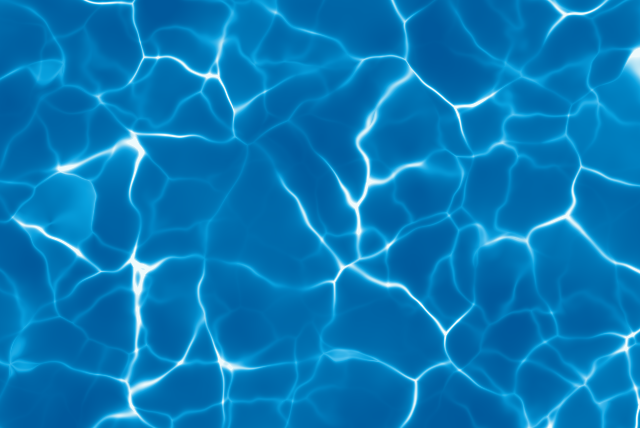
A Shadertoy shader for this texture:

```glsl
// Sunlit pool water: a curved net of bright caustic lines over deep blue.
#define CELLS 4.7        // main net cells per canvas height
#define FINE_SCALE 1.5   // fine net relative to main net
#define WARP 0.27        // bending of the lines, in cells
#define LINE_WIDTH 0.043 // main line width, in cells
#define FINE_WIDTH 0.085 // fine line width, in cells
#define GLOW 0.15        // halo beside the main lines
#define FLARE 0.40       // sparkle where lines meet
#define LENS 0.13        // opening of the bright lenses
#define DEPTH 0.065      // mean tone of the open water
#define MOTTLE 0.12      // tone variation of the open water

const vec3 TONES[7] = vec3[7](
    vec3(0.00, 0.35, 0.61), vec3(0.00, 0.44, 0.69), vec3(0.00, 0.52, 0.77),
    vec3(0.03, 0.63, 0.87), vec3(0.29, 0.74, 0.93), vec3(0.66, 0.87, 0.95),
    vec3(0.93, 0.98, 0.99));

vec2 hash2(vec2 p) {
    return fract(sin(vec2(dot(p, vec2(127.1, 311.7)),
                          dot(p, vec2(269.5, 183.3)))) * 43758.5);
}

// Layered sines, roughly -1 to 1
float swell(vec2 p) {
    float sum = 0.0, amp = 0.5;
    for (int i = 0; i < 4; i++) {
        sum += amp * sin(p.x + 1.3 * sin(p.y + float(i)));
        p = mat2(1.13, 1.42, -1.42, 1.13) * p + 2.7;
        amp *= 0.5;
    }
    return sum;
}

vec2 bend(vec2 p, float amount) {
    return p + amount * vec2(swell(p * 2.1), swell(p.yx * 1.9 + 9.0));
}

// Cellular noise: x is zero on cell borders, y is zero where borders meet
vec2 cellNet(vec2 p) {
    vec2 cell = floor(p);
    vec3 nearest = vec3(9.0);
    for (int y = -2; y <= 2; y++)
    for (int x = -2; x <= 2; x++) {
        vec2 id = cell + vec2(x, y);
        float d = length(id + 0.95 * hash2(id) - p);
        if (d < nearest.x) nearest = vec3(d, nearest.xy);
        else if (d < nearest.y) nearest = vec3(nearest.x, d, nearest.y);
        else nearest.z = min(nearest.z, d);
    }
    return nearest.yz - nearest.x;
}

// Peaked profile of focused light
float focus(float d, float width) {
    float r = d / width;
    return 1.0 / (1.0 + r * r);
}

vec3 waterColor(float tone) {
    vec3 color = TONES[0];
    for (int i = 1; i < 7; i++)
        color = mix(color, TONES[i], clamp(tone * 5.0 - float(i - 1), 0.0, 1.0));
    return color;
}

void mainImage(out vec4 fragColor, in vec2 fragCoord) {
    vec2 p = fragCoord / iResolution.y * CELLS + vec2(3.7, 11.2);

    // Open water
    float tone = DEPTH + MOTTLE * swell(p * 1.6 + 4.0)
               + 0.03 * swell(p * vec2(4.1, 3.3));

    // Main net, with lines that fade and here and there open into lenses
    vec2 net = cellNet(bend(p, WARP));
    float power = clamp(0.50 + 0.75 * swell(p * 2.3 + 21.0), 0.12, 1.0);
    float lens = smoothstep(0.60, 0.85, swell(p * 1.8 + 37.0));
    float opening = LENS * lens;
    tone += power * focus(abs(net.x - opening), LINE_WIDTH);
    tone += 0.35 * lens * (1.0 - smoothstep(opening * 0.6, opening + 0.02, net.x));
    tone += GLOW * exp(-5.5 * net.x);
    tone += FLARE * power * exp(-net.y / 0.06);

    // Fine, fainter net
    vec2 fine = cellNet(bend(p * FINE_SCALE + 50.0, WARP * 1.3));
    float finePower = clamp(0.20 + 0.4 * swell(p * 1.5 + 63.0), 0.03, 0.5);
    tone += finePower * (focus(fine.x, FINE_WIDTH) + FLARE * exp(-fine.y / 0.08));

    fragColor = vec4(waterColor(tone), 1.0);
}
```
